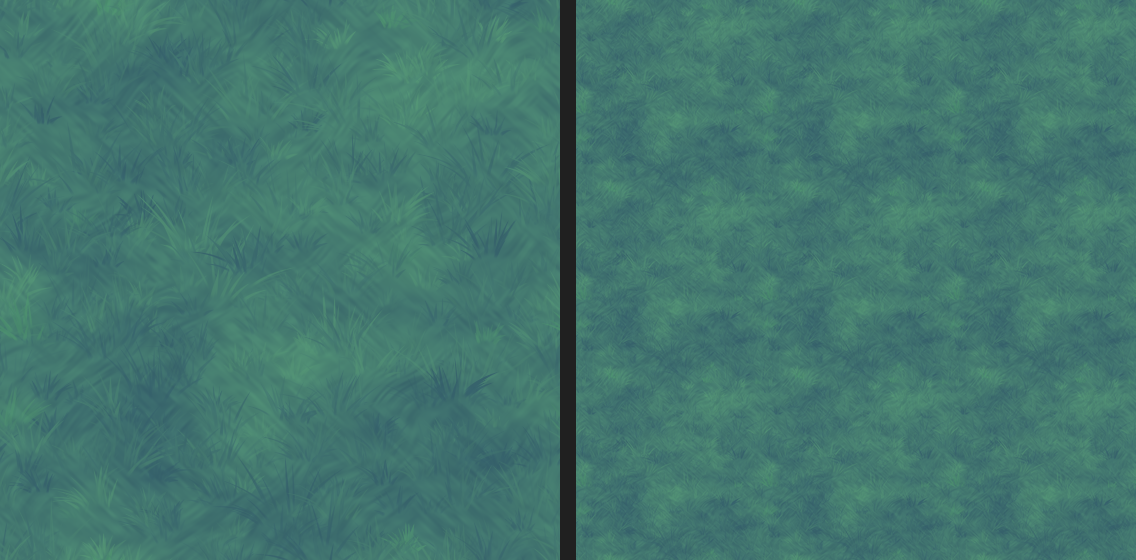
Left, the tile; right, the same tile 3 across and 3 down.
This texture is drawn by a WebGL 1 fragment shader. Its source:

```glsl
precision highp float;
// Seamless painterly meadow: soft teal patches covered by fanned grass tufts.

uniform vec2 u_resolution;

const int BLADES = 22;

float hash(vec2 p) {
  return fract(sin(dot(p, vec2(127.1, 311.7))) * 43758.5453);
}

vec3 hash3(vec2 p) {
  vec3 s = vec3(dot(p, vec2(127.1, 311.7)), dot(p, vec2(269.5, 183.3)), dot(p, vec2(113.5, 271.9)));
  return fract(sin(s) * 43758.5453);
}

// Value noise on a whole-number lattice that wraps over the unit square.
float noise(vec2 uv, vec2 period, float seed) {
  vec2 p = uv * period;
  vec2 i = floor(p);
  vec2 f = fract(p);
  f = f * f * (3.0 - 2.0 * f);
  vec2 a = mod(i, period) + seed;
  vec2 b = mod(i + 1.0, period) + seed;
  return mix(mix(hash(a), hash(vec2(b.x, a.y)), f.x),
             mix(hash(vec2(a.x, b.y)), hash(b), f.x), f.y);
}

// Broad light and shade of the meadow, 0 = shade, 1 = light.
float patchTone(vec2 uv) {
  float n = 0.42 * noise(uv, vec2(4.0, 6.0), 3.0)
          + 0.36 * noise(uv, vec2(7.0, 11.0), 17.0)
          + 0.22 * noise(uv, vec2(15.0, 22.0), 41.0);
  return 0.49 + 1.0 * (n - 0.5);
}

vec3 grassColor(float tone, float lush) {
  vec3 shade = vec3(0.210, 0.380, 0.422);
  vec3 light = vec3(0.325, 0.580, 0.458);
  vec3 fresh = vec3(0.300, 0.600, 0.420);
  return mix(mix(shade, light, clamp(tone, 0.0, 1.1)), fresh, lush);
}

// Fine brush strokes that lean left or right from place to place.
float brushwork(vec2 uv) {
  float warp = noise(uv, vec2(11.0), 61.0) - 0.5;
  vec2 p = uv + 0.03 * vec2(warp, -warp);
  float right = noise(p - vec2(p.y, 0.0), vec2(110.0, 38.0), 73.0);
  float left = noise(p + vec2(p.y, 0.0), vec2(110.0, 38.0), 79.0);
  float daubs = noise(p, vec2(42.0, 80.0), 97.0);
  float side = smoothstep(0.35, 0.65, noise(uv, vec2(13.0), 89.0));
  return 0.65 * mix(left, right, side) + 0.35 * daubs - 0.5;
}

// Coverage of one drooping, tapered blade rooted at the origin.
float blade(vec2 p, float angle, float len, float width, float edge) {
  float c = cos(angle);
  float s = sin(angle);
  vec2 q = vec2(c * p.x - s * p.y, s * p.x + c * p.y);
  float t = q.y / len;
  if (t < 0.0 || t > 1.0) return 0.0;
  float spine = 0.32 * angle * len * t * t;
  float halfWidth = width * (1.0 - t * t);
  float body = 1.0 - smoothstep(halfWidth - edge, halfWidth + edge, abs(q.x - spine));
  return body * smoothstep(0.0, 0.3, t) * (1.0 - smoothstep(0.88, 1.0, t));
}

// Paints one tuft; p is measured from its root in cell units.
vec3 paintTuft(vec3 color, vec2 p, vec2 id, float tone, float width, float edge) {
  if (p.y < -0.35 || p.y > 0.9 || abs(p.x) > 1.0) return color;
  vec3 traits = hash3(id + 5.3);
  float lush = 0.5 * smoothstep(0.86, 1.0, traits.x) * smoothstep(0.45, 0.65, tone);
  float opacity = mix(0.4, 0.95, traits.y);
  float lean = 0.6 * (traits.z - 0.5);

  // Soft mass of leaves around the root.
  float mass = 1.0 - smoothstep(0.0, 0.5, length((p - vec2(0.0, 0.15)) * vec2(0.8, 1.2)));
  color = mix(color, grassColor(tone, lush), 0.35 * opacity * mass);

  for (int k = 0; k < BLADES; k++) {
    vec3 h = hash3(id + vec2(float(k) * 1.37, float(k) * 2.91));
    vec2 root = vec2(0.5 * (h.x - 0.5), 0.22 * (h.y - 0.5));
    float angle = 1.3 * (h.x - 0.5) + 0.7 * (h.z - 0.5) + lean;
    float len = mix(0.3, 0.72, h.y) * mix(0.75, 1.0, traits.y);
    float cover = blade(p - root, angle, len, width * mix(0.6, 1.25, h.z), edge);
    float bladeTone = tone + 0.42 * (fract(h.z * 7.0 + h.y) - 0.5);
    color = mix(color, grassColor(bladeTone, lush), opacity * cover);
  }
  return color;
}

// One wrapped grid of tufts, painted from the far rows to the near rows.
vec3 paintLayer(vec3 color, vec2 uv, float cells, float seed) {
  vec2 cell = floor(uv * cells);
  float edge = 0.0014 * cells;
  for (int j = 0; j < 3; j++) {
    for (int i = 0; i < 3; i++) {
      vec2 c = cell + vec2(float(i) - 1.0, 1.0 - float(j));
      vec2 id = mod(c, cells) + seed;
      vec3 h = hash3(id);
      vec2 root = c + h.xy;
      float tone = patchTone(root / cells) + 0.6 * (h.z - 0.5);
      color = paintTuft(color, uv * cells - root, id, tone, 0.0027 * cells, edge);
    }
  }
  return color;
}

void main() {
  vec2 uv = gl_FragCoord.xy / u_resolution;
  float strokes = brushwork(uv);
  vec3 color = grassColor(patchTone(uv) + 0.4 * strokes, 0.0);

  color = paintLayer(color, uv, 15.0, 37.0);
  color = paintLayer(color, uv, 6.0, 11.0);
  color = paintLayer(color, uv, 9.0, 83.0);

  // Strokes left over the tufts keep the paint lively.
  color *= 1.0 + 0.06 * strokes;
  gl_FragColor = vec4(color, 1.0);
}
```
